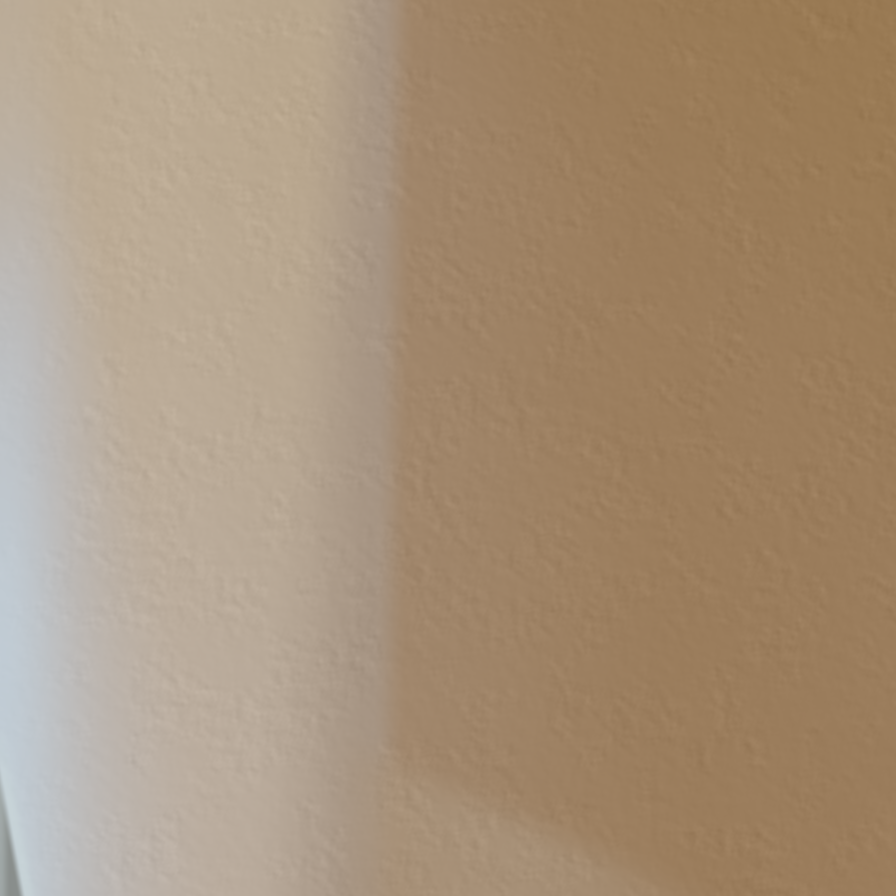
Reproduce this texture procedurally as a WebGL 2 fragment shader.

```glsl
#version 300 es
precision highp float;
// Plaster wall corner: cool daylight at the left, pale lit wall, warm brown shade at the right.

uniform vec2 u_resolution;
out vec4 outColor;

// Palette
const vec3 LIT_TOP = vec3(0.735, 0.667, 0.575);
const vec3 LIT_LOW = vec3(0.735, 0.682, 0.628);
const vec3 PENUMBRA = vec3(0.650, 0.580, 0.512);
const vec3 SHADE_NEAR = vec3(0.632, 0.531, 0.428);
const vec3 SHADE_FAR = vec3(0.607, 0.489, 0.360);
const vec3 SHADE_CORNER = vec3(0.600, 0.478, 0.328);
const vec3 LAVENDER = vec3(0.735, 0.722, 0.715);
const vec3 DAYLIGHT = vec3(0.755, 0.798, 0.832);
const vec3 BOUNCE = vec3(0.660, 0.574, 0.478);
const vec3 FRAME = vec3(0.540, 0.560, 0.550);
const vec3 RIM = vec3(0.790, 0.840, 0.850);

// Layout, in canvas widths
const float FOLD_START = 0.265;
const float FOLD_EDGE = 0.444;
const float FOLD_SOFTNESS = 0.020;
const float GLOW_TOP = 0.065;
const float GLOW_LOW = 0.240;
const vec2 BOUNCE_START = vec2(0.40, 0.172);
const float BOUNCE_SLOPE = -0.43;

// Surface grain
const float BUMP_SCALE = 95.0;
const float BUMP_DEPTH = 0.048;
const float PATCH_SCALE = 32.0;
const float MOTTLE_SCALE = 14.0;
const float MOTTLE_DEPTH = 0.008;

float hash(vec2 p) {
    return fract(sin(dot(p, vec2(127.1, 311.7))) * 43758.5453);
}

float noise(vec2 p) {
    vec2 i = floor(p);
    vec2 f = fract(p);
    f = f * f * (3.0 - 2.0 * f);
    float low = mix(hash(i), hash(i + vec2(1.0, 0.0)), f.x);
    float high = mix(hash(i + vec2(0.0, 1.0)), hash(i + 1.0), f.x);
    return mix(low, high, f.y);
}

float fbm(vec2 p) {
    float sum = 0.0;
    float gain = 0.5;
    for (int i = 0; i < 3; i++) {
        sum += gain * noise(p);
        p = mat2(1.6, 1.2, -1.2, 1.6) * p + 7.3;
        gain *= 0.5;
    }
    return sum;
}

// Pale wall that turns to cool daylight towards the lower left
vec3 litWall(vec2 p) {
    vec3 color = mix(LIT_LOW, LIT_TOP, smoothstep(0.0, 1.0, p.y));
    color -= vec3(0.012, 0.016, 0.022) * smoothstep(0.16, 0.34, p.x);
    float reach = mix(GLOW_LOW, GLOW_TOP, p.y);
    float fall = 1.0 - smoothstep(0.15, 1.1, p.x / reach);
    float strength = 1.0 - smoothstep(0.55, 1.0, p.y);
    color = mix(color, LAVENDER, fall * (0.15 + 0.85 * strength));
    float core = exp(-pow(p.x / (0.33 * reach), 2.0));
    return mix(color, DAYLIGHT, core * (1.0 - smoothstep(0.25, 0.85, p.y)));
}

// Brown wall, warmer and darker away from the fold
vec3 shadedWall(vec2 p) {
    float away = smoothstep(FOLD_EDGE - 0.08, 0.78, p.x + 0.08 * (p.y - 0.5));
    vec3 color = mix(SHADE_NEAR, SHADE_FAR, away);
    return mix(color, SHADE_CORNER, smoothstep(1.35, 2.0, p.x + p.y));
}

void main() {
    vec2 p = gl_FragCoord.xy / u_resolution;
    float pixel = 1.0 / min(u_resolution.x, u_resolution.y);

    // Soft fold between the two walls, with a firmer inner edge
    float edge = FOLD_EDGE - 0.012 * (1.0 - p.y);
    float start = FOLD_START + 0.08 * p.y;
    vec3 color = mix(litWall(p), PENUMBRA, smoothstep(start, edge - 0.01, p.x));
    color = mix(color, shadedWall(p), smoothstep(edge - FOLD_SOFTNESS, edge + FOLD_SOFTNESS, p.x));

    // Faint light wedge on the floor side
    float wedge = BOUNCE_START.y + BOUNCE_SLOPE * (p.x - BOUNCE_START.x) - p.y;
    float bounce = smoothstep(-0.020, 0.040, wedge) * smoothstep(0.36, 0.46, p.x);
    color = mix(color, BOUNCE, 0.85 * bounce * (1.0 - smoothstep(0.55, 0.90, p.x)));

    // Grey frame sliver with a bright rim in the lower left corner
    float sliver = p.x - 0.027 + 0.19 * p.y;
    float rim = exp(-pow((sliver - 0.004) / 0.009, 2.0)) * (1.0 - smoothstep(0.10, 0.22, p.y));
    color = mix(color, RIM, 0.7 * rim);
    vec3 frame = mix(FRAME, RIM, 0.35 * smoothstep(0.012, 0.0, p.x));
    color = mix(color, frame, 1.0 - smoothstep(-0.006 - pixel, 0.001 + pixel, sliver));

    // Patchy plaster relief lit from the upper right, plus broad mottling
    vec2 q = p * BUMP_SCALE;
    float relief = fbm(q) - fbm(q + vec2(0.40, 0.30));
    float patchiness = mix(0.45, 1.45, smoothstep(0.25, 0.75, noise(p * PATCH_SCALE)));
    float mottle = fbm(p * MOTTLE_SCALE) - 0.44;
    float grain = mix(0.35, 1.0, smoothstep(0.0, 0.15, p.x));
    color += grain * patchiness * BUMP_DEPTH * relief + MOTTLE_DEPTH * mottle;

    outColor = vec4(clamp(color, 0.0, 1.0), 1.0);
}
```
